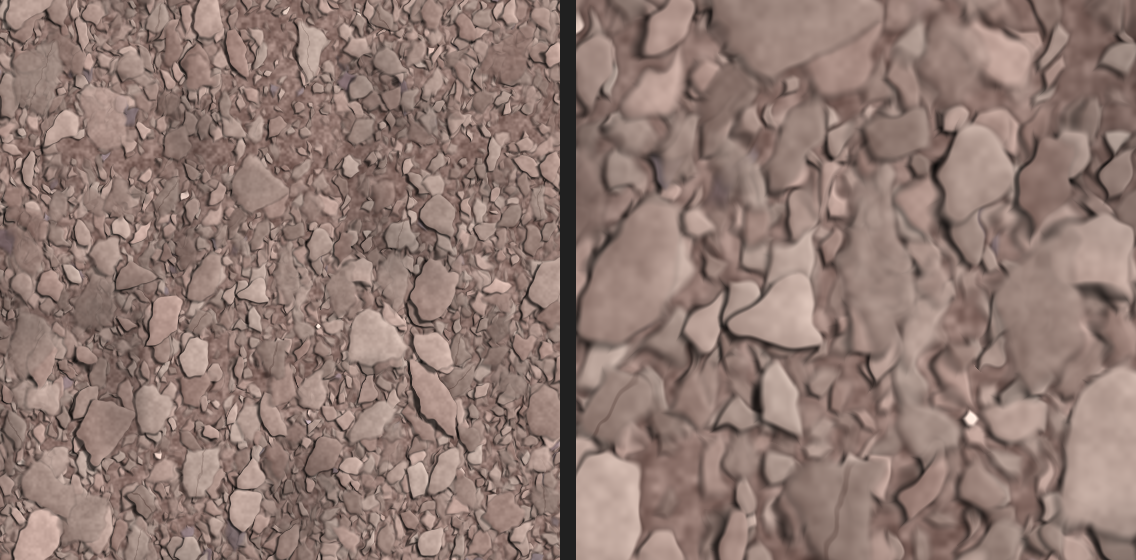
Left: the whole. Right: its middle third, enlarged.
This texture is drawn by a three.js fragment shader. Its source:

```glsl
// Weathered gravel bound in brown dirt, lit from the upper right.
// Jittered grids of angular polygons are painted from grit up to big stones;
// each is partly sunk in dust and darkens what lies below and to its left.

varying vec2 vUv;

const vec3 DARK = vec3(0.24, 0.15, 0.13);      // deepest gaps
const vec3 PALE = vec3(0.80, 0.70, 0.665);     // sunlit stone
const vec3 SLATE_TINT = vec3(0.80, 0.81, 0.89);
const vec3 DIRT_TINT = vec3(1.01, 0.99, 0.985);
const vec2 LIGHT = vec2(0.83, 0.56);           // direction towards the sun
const float CRISP = 0.0017;                    // half width of a clean outline
const float DUSTY = 0.0042;                    // half width of a sunk outline
const float JITTER = 0.62;                     // stone offset, in cells
const float CORNER = 34.0;                     // higher gives sharper corners
const float SHADOW = 0.66;
const float CONTACT = 0.11;
const float BEVEL = 0.17;
const float TAU = 6.2831853;
const int SIDES = 6;

vec3 hash3(vec2 p) {
  vec3 q = fract(p.xyx * vec3(0.1031, 0.1030, 0.0973));
  q += dot(q, q.yxz + 33.33);
  return fract((q.xxy + q.yzz) * q.zyx);
}

vec3 noise3(vec2 p) {
  vec2 i = floor(p), f = fract(p);
  f = f * f * (3.0 - 2.0 * f);
  vec2 e = vec2(1.0, 0.0);
  return mix(mix(hash3(i), hash3(i + e.xy), f.x),
             mix(hash3(i + e.yx), hash3(i + e.xx), f.x), f.y);
}

vec3 toneColour(float tone) {
  return mix(DARK, PALE, tone);
}

// 1 where the stones have worn away: loose patches and one wandering trough
float bareGround(vec2 p) {
  float patches = smoothstep(0.62, 0.85, noise3(p * vec2(4.0, 6.0) + 31.0).x);
  float course = 0.72 + 0.16 * (noise3(vec2(p.x * 3.0, 7.0)).y - 0.5);
  float trough = 1.0 - smoothstep(0.01, 0.06, abs(p.y - course));
  return max(0.55 * patches, trough * (0.4 + 0.5 * noise3(p * 7.0).z));
}

// Paints one grid of stones over col; keep is the share of cells filled
void paintStones(inout vec3 col, vec2 p, float cells, float keep, float grain) {
  vec2 g = p * cells;
  float shadowLength = 0.045 + 0.0022 * cells; // in cells
  for (int j = -1; j <= 1; j++)
  for (int i = -1; i <= 1; i++) {
    vec2 cell = floor(g) + vec2(float(i), float(j));
    vec2 key = cell + cells * 13.0;
    vec3 a = hash3(key), b = hash3(key + 57.0), c = hash3(key + 191.0);
    vec2 q = g - cell - 0.5 - (a.yz - 0.5) * JITTER;
    if (dot(q, q) > 1.1) continue;
    if (a.x > keep * (1.0 - 0.85 * bareGround((cell + 0.5) / cells))) continue;

    // Mostly upright, lengthened stone frame
    float turn = (b.x - 0.5) * 1.5;
    mat2 spin = mat2(cos(turn), -sin(turn), sin(turn), cos(turn));
    float stretch = mix(1.02, 1.5, c.x);
    vec2 squash = vec2(stretch, 1.0 / stretch);
    q = spin * q * squash;
    vec2 sun = spin * LIGHT;
    float radius = mix(0.29, 0.49, b.z);

    // Polygon, its outward slope and its displaced shadow
    float sum = 0.0, shadowDist = -9.0;
    vec2 slope = vec2(0.0);
    for (int k = 0; k < SIDES; k++) {
      vec3 h = hash3(key + float(k) * 23.0 + 300.0);
      float angle = (float(k) + 0.9 * h.x) * TAU / float(SIDES);
      vec2 dir = vec2(cos(angle), sin(angle));
      float side = dot(q, dir) - radius * (0.66 + 0.46 * h.y);
      float weight = exp(CORNER * side);
      sum += weight;
      slope += weight * dir;
      shadowDist = max(shadowDist, side + shadowLength * dot(dir, sun * squash));
    }
    float dist = log(sum) / CORNER;
    float lit = dot(slope / sum, sun) * smoothstep(-0.2, 0.0, dist);

    // Ground shading, strong only under the stones that stand proud
    float edgeDist = dist / cells;
    float proud = smoothstep(0.1, 0.95, c.y);
    float shade = 1.0 - smoothstep(-0.003, 0.003, shadowDist / cells);
    col *= 1.0 - SHADOW * mix(0.2, 1.0, proud) * shade;
    col *= 1.0 - CONTACT * (1.0 - smoothstep(0.0, 0.005, edgeDist));

    // Stone face, with a hairline crack in some of the bigger ones
    float tone = mix(0.60, 0.98, b.y) + BEVEL * lit + grain;
    float crack = abs(q.x + 0.5 * q.y * (c.y - 0.5) + grain * 0.3) / cells;
    float cracked = step(0.85, c.z) * step(cells, 18.0);
    tone -= 0.16 * cracked * (1.0 - smoothstep(0.0006, 0.0026, crack));
    tone += 0.5 * step(0.99, c.y) * step(50.0, cells);
    vec3 stone = toneColour(tone);
    stone *= mix(vec3(1.02, 0.99, 0.98), vec3(0.96, 0.98, 0.97), c.z);
    stone *= mix(vec3(1.0), SLATE_TINT, step(0.982, fract(c.x * 7.0 + c.y)));

    // Dust softens the outline and veils the stones that lie deep
    float soft = mix(DUSTY, CRISP, proud);
    float cover = 1.0 - smoothstep(-soft, soft, edgeDist);
    col = mix(col, stone, cover * mix(0.72, 1.0, smoothstep(0.0, 0.45, c.y)));
  }
}

void main() {
  // Warp roughens every outline
  vec2 p = vUv + 0.012 * (noise3(vUv * 28.0).xy - 0.5);
  p += 0.007 * (noise3(vUv * 80.0 + 9.0).xy - 0.5);

  // Dirt and grit
  float coarse = noise3(vUv * 48.0).x, fine = noise3(vUv * 115.0).y;
  float speck = noise3(vUv * 210.0).z;
  float grit = 0.3 * coarse + 0.4 * fine + 0.3 * speck;
  float bare = bareGround(vUv);
  vec3 col = toneColour(mix(0.20 + 0.76 * grit, 0.16 + 0.70 * grit, bare)) * DIRT_TINT;

  // Stones from grit to the largest
  float broad = noise3(vUv * 17.0).z;
  float grain = 0.12 * (broad - 0.5) + 0.12 * (fine - 0.5) + 0.08 * (speck - 0.5);
  paintStones(col, p, 66.0, 0.76, grain);
  paintStones(col, p, 40.0, 0.76, grain);
  paintStones(col, p, 25.0, 0.66, grain);
  paintStones(col, p, 15.0, 0.48, grain);
  paintStones(col, p, 9.5, 0.32, grain);

  // Patchy staining by damp dirt
  float stain = smoothstep(0.6, 0.95, noise3(vUv * 9.0 + 40.0).x);
  col *= 1.0 - 0.16 * stain;

  gl_FragColor = vec4(col, 1.0);
}
```
